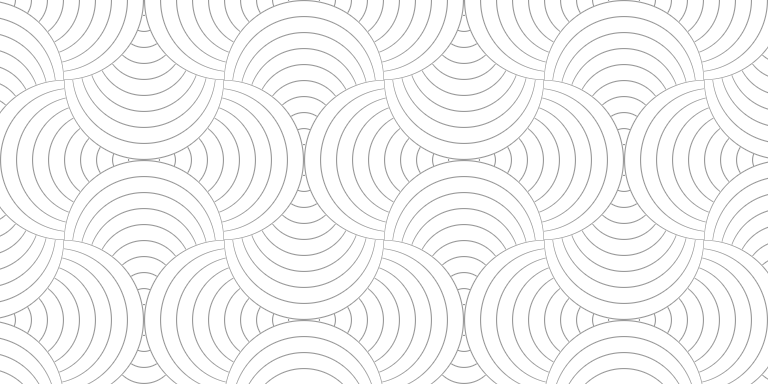
Write a WebGL 2 fragment shader that draws this pattern.

```glsl
#version 300 es
precision highp float;

uniform vec2 u_resolution;
out vec4 fragColor;

const float DISC_RADII_DOWN = 4.8;  // canvas height in disc radii
const float RINGS = 10.0;           // nested circles per disc
const float STROKE = 0.007;         // radius step covered by one line
const vec3 PAPER = vec3(1.0);
const vec3 LINE_GRAY = vec3(0.6);

// Direction from the pinch point of a disc to its wide side
vec2 wideDirection(vec2 center, vec2 axis) {
    vec2 cell = floor(center * 0.5);
    return axis * (1.0 - 2.0 * mod(cell.x + cell.y, 2.0));
}

// Box-filtered coverage of a band around distance zero
float bandCoverage(float dist, float halfWidth, float pixel) {
    return clamp((dist + halfWidth) / pixel, -0.5, 0.5)
         - clamp((dist - halfWidth) / pixel, -0.5, 0.5);
}

// Circles that all touch at the pinch point, with strokes tapering towards it
float shellRings(vec2 local, vec2 dir, float pixel) {
    vec2 fromPinch = local + dir;
    float radius = dot(fromPinch, fromPinch) / (2.0 * max(dot(fromPinch, dir), 1e-4));
    float ring = clamp(floor((radius + 0.5 * STROKE) * RINGS + 0.5), 1.0, RINGS);
    float ringRadius = ring / RINGS - 0.5 * STROKE;
    vec2 fromCenter = fromPinch - ringRadius * dir;
    float len = max(length(fromCenter), 1e-4);
    float taper = 0.5 + 0.5 * dot(fromCenter, dir) / len;
    return bandCoverage(len - ringRadius, STROKE * taper, pixel);
}

// Upper disc hides the lower one inside its outline
float overlapInk(vec2 topLocal, vec2 topDir, vec2 lowLocal, vec2 lowDir, float pixel) {
    float inside = clamp(0.5 + (1.0 - length(topLocal)) / pixel, 0.0, 1.0);
    float topInk = shellRings(topLocal, topDir, pixel);
    float lowInk = shellRings(lowLocal, lowDir, pixel);
    return max(topInk, lowInk * (1.0 - inside));
}

void main() {
    // Disc-radius units, y pointing down
    float pixel = DISC_RADII_DOWN / u_resolution.y;
    vec2 fromTop = vec2(gl_FragCoord.x, u_resolution.y - gl_FragCoord.y);
    vec2 p = fromTop * pixel - vec2(0.8, 0.0);

    // Sideways discs sit on even points, upright discs on odd points
    vec2 sideCenter = 2.0 * floor(p * 0.5 + 0.5);
    vec2 uprightCenter = 2.0 * floor(p * 0.5) + 1.0;
    vec2 sideDir = wideDirection(sideCenter, vec2(1.0, 0.0));
    vec2 uprightDir = wideDirection(uprightCenter, vec2(0.0, 1.0));
    vec2 sideLocal = p - sideCenter;
    vec2 uprightLocal = p - uprightCenter;

    // The disc showing its wide half lies on top
    bool sideOnTop = dot(sideLocal, sideDir) > 0.0;
    float ink = sideOnTop
        ? overlapInk(sideLocal, sideDir, uprightLocal, uprightDir, pixel)
        : overlapInk(uprightLocal, uprightDir, sideLocal, sideDir, pixel);

    fragColor = vec4(mix(PAPER, LINE_GRAY, ink), 1.0);
}
```
